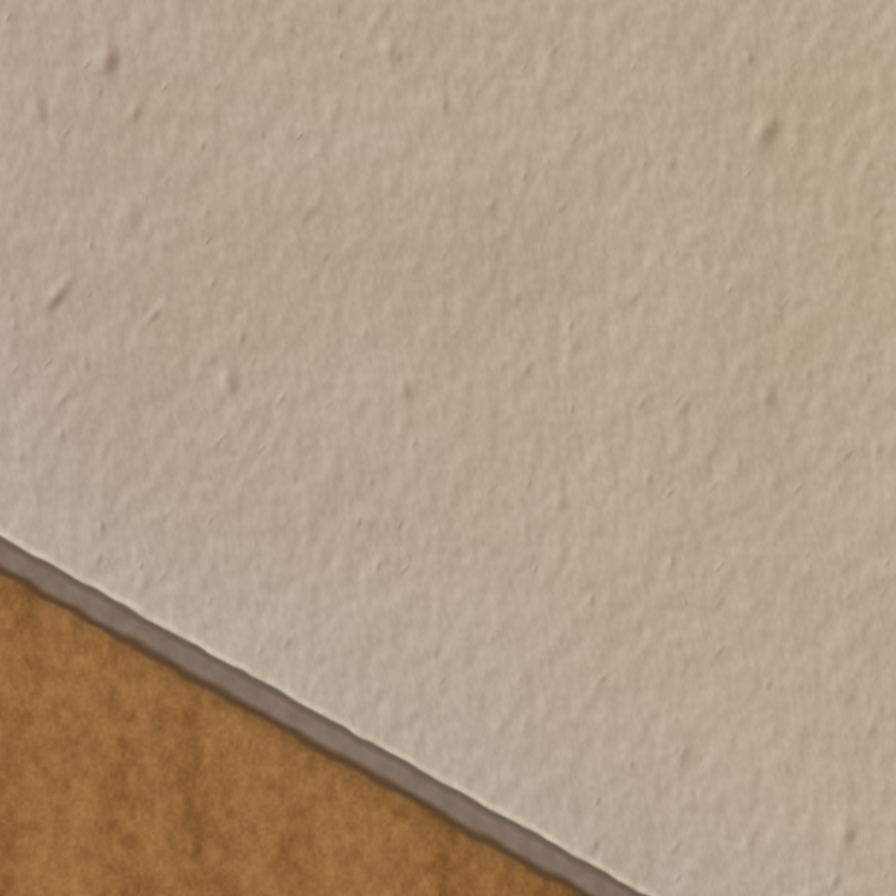
This texture is drawn by a WebGL 1 fragment shader. Its source:

```glsl
precision highp float;

uniform vec2 u_resolution;

float hash(vec2 p) {
  vec3 q = fract(vec3(p.xyx) * 0.1031);
  q += dot(q, q.yzx + 33.33);
  return fract((q.x + q.y) * q.z);
}

float noise(vec2 p) {
  vec2 i = floor(p);
  vec2 f = fract(p);
  f = f * f * (3.0 - 2.0 * f);
  return mix(mix(hash(i), hash(i + vec2(1.0, 0.0)), f.x),
             mix(hash(i + vec2(0.0, 1.0)), hash(i + vec2(1.0, 1.0)), f.x), f.y);
}

float fbm(vec2 p) {
  float sum = 0.0;
  float amplitude = 0.5;
  for (int i = 0; i < 4; i++) {
    sum += amplitude * noise(p);
    p = p * 2.03 + 17.3;
    amplitude *= 0.5;
  }
  return sum;
}

// Scattered slanted pits, each with a lit flank
float pits(vec2 p, float density) {
  vec2 cell = floor(p);
  float shade = 0.0;
  for (int y = -1; y <= 1; y++) {
    for (int x = -1; x <= 1; x++) {
      vec2 id = cell + vec2(float(x), float(y));
      vec2 center = id + 0.2 + 0.6 * vec2(hash(id + 3.1), hash(id + 47.7));
      vec2 q = p - center;
      q.x -= q.y * (hash(id + 71.3) * 0.9 - 0.1);
      float size = mix(0.6, 1.2, hash(id + 29.9));
      vec2 r = q / (vec2(0.08, 0.15) * size);
      vec2 lit = r + vec2(1.4, -0.5);
      float present = step(hash(id + 11.9), density) * mix(0.3, 1.0, hash(id + 91.1));
      shade += present * (0.5 * exp(-dot(lit, lit)) - exp(-dot(r, r)));
    }
  }
  return shade;
}

vec3 plaster(vec2 p, float edge) {
  vec3 color = mix(vec3(0.705, 0.630, 0.560), vec3(0.715, 0.645, 0.555), p.x);
  color = mix(color, vec3(0.710, 0.660, 0.595), 0.8 * exp(-max(edge, 0.0) * 4.5));
  color += (fbm(p * 7.0) - 0.47) * vec3(0.035, 0.045, 0.055);

  // Relief lit from the upper left
  vec2 grain = p * vec2(75.0, 48.0);
  float relief = fbm(grain) - fbm(grain + vec2(0.45, -0.3));
  color += relief * 0.10;
  color += (noise(p * vec2(230.0, 150.0)) - 0.5) * 0.022;
  color += pits(p * 23.0, 0.35) * 0.075;
  color += pits(p * 10.0 + 5.0, 0.16) * vec3(0.13, 0.14, 0.14);
  return color;
}

vec3 wood(vec2 p) {
  float streak = fbm(vec2(p.x * 22.0 + p.y * 1.5, p.y * 3.0));
  vec3 color = mix(vec3(0.50, 0.345, 0.175), vec3(0.645, 0.465, 0.285), streak);
  color += (fbm(p * vec2(95.0, 65.0)) - 0.47) * vec3(0.16, 0.14, 0.11);
  color += (noise(p * 240.0) - 0.5) * 0.035;
  return color;
}

void main() {
  vec2 p = gl_FragCoord.xy / u_resolution;
  float soft = max(0.0025, 1.0 / u_resolution.y);

  // Signed distance above the slanted lower edge of the wall
  float edge = (p.y - 0.401 + 0.555 * p.x) * 0.874;
  edge += (noise(p * 55.0) - 0.5) * 0.003;
  float lower = edge + 0.037 + (noise(p * 38.0 + 9.0) - 0.5) * 0.005;

  // Wood with contact shadow
  vec3 color = wood(p);
  color *= 1.0 - 0.16 * exp(min(lower, 0.0) * 90.0);

  // Grey strip between two dark seams
  vec3 strip = vec3(0.505, 0.440, 0.385) + (fbm(p * 70.0) - 0.47) * 0.09;
  strip = mix(strip, vec3(0.355, 0.270, 0.195), 1.0 - smoothstep(0.004, 0.014, lower));
  strip = mix(strip, vec3(0.400, 0.345, 0.295), smoothstep(-0.011, -0.003, edge) * 0.8);
  color = mix(color, strip, smoothstep(-soft * 1.5, soft * 1.5, lower));

  // Wall with a bright rim
  vec3 wall = plaster(p, edge);
  float rim = (edge - 0.004) / 0.004;
  wall += 0.065 * exp(-rim * rim) * (0.6 + 0.8 * noise(p * 45.0));
  color = mix(color, wall, smoothstep(-soft, soft, edge));

  gl_FragColor = vec4(clamp(color, 0.0, 1.0), 1.0);
}
```
